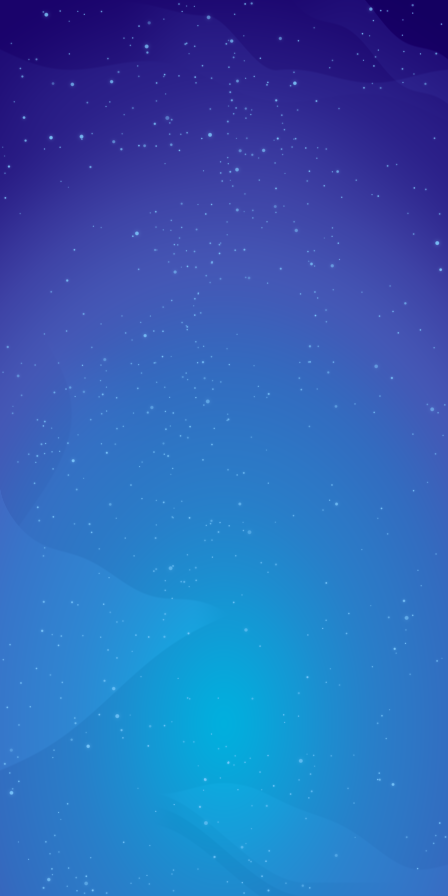
Give the GLSL for this background, as a Shadertoy shader.

```glsl
// Night sky fading from indigo to a cyan glow, with faint veils and scattered stars.

float hash(vec2 p) {
    vec3 q = fract(vec3(p.xyx) * 0.1031);
    q += dot(q, q.yzx + 33.33);
    return fract((q.x + q.y) * q.z);
}

float noise(vec2 p) {
    vec2 i = floor(p), f = fract(p);
    f = f * f * (3.0 - 2.0 * f);
    return mix(mix(hash(i), hash(i + vec2(1, 0)), f.x),
               mix(hash(i + vec2(0, 1)), hash(i + vec2(1, 1)), f.x), f.y);
}

// Elliptical glow around the lower centre; p.y runs downward from 0 to 2
vec3 skyColor(vec2 p) {
    float d = length((p - vec2(0.5, 1.615)) * vec2(1.0, 0.667));
    vec3 c = mix(vec3(0.00, 0.69, 0.87), vec3(0.10, 0.57, 0.82), smoothstep(-0.03, 0.25, d));
    c = mix(c, vec3(0.17, 0.48, 0.78), smoothstep(0.16, 0.40, d));
    c = mix(c, vec3(0.20, 0.42, 0.75), smoothstep(0.35, 0.56, d));
    c = mix(c, vec3(0.27, 0.34, 0.71), smoothstep(0.50, 0.70, d));
    c = mix(c, vec3(0.24, 0.25, 0.64), smoothstep(0.66, 0.84, d));
    c = mix(c, vec3(0.16, 0.11, 0.52), smoothstep(0.78, 0.98, d));
    return mix(c, vec3(0.10, 0.01, 0.42), smoothstep(0.92, 1.16, d));
}

// Soft-edged region between two heights
float band(float y, float top, float bottom) {
    float e = 0.003;
    return smoothstep(-e, e, y - top) * smoothstep(-e, e, bottom - y);
}

// Signed brightness of the translucent folds
float veils(vec2 p) {
    float x = p.x, y = p.y, v = 0.0;

    // Upper ribbons
    float ridge = 0.11 + 0.15 * x + 0.025 * sin(x * 13.0);
    v += 0.025 * band(y, ridge, ridge + 0.30) * (1.0 - smoothstep(0.0, 0.28, y - ridge));
    float crest = 0.02 + 0.15 * smoothstep(0.46, 0.62, x) + 0.015 * sin(x * 17.0);
    v += 0.030 * band(y, crest, ridge) * smoothstep(0.25, 0.45, x);
    float corner = 0.75 * (x - 0.80) + 0.018 * sin(x * 30.0);
    v -= 0.030 * band(y, -1.0, corner);
    v += 0.025 * band(y, corner, corner + 0.10) * smoothstep(0.62, 0.8, x);

    // Pointed fold reaching in from the left
    float upper = 1.08 + 0.293 * sqrt(clamp(x / 0.51, 0.0, 1.0)) + 0.012 * sin(x * 24.0);
    float lower = 1.72 - 0.68 * x + 0.02 * sin(x * 12.3);
    v += 0.028 * band(y, upper, lower) * (1.0 - smoothstep(0.42, 0.52, x));
    float shoulder = 0.06 + 0.10 * sin((y - 0.70) * 7.0);
    v += 0.012 * smoothstep(-0.003, 0.003, x - shoulder) * band(y, 0.72, upper)
       * (1.0 - smoothstep(0.0, 0.22, x - shoulder)) * smoothstep(0.72, 0.90, y);

    // Lower ribbons
    float swell = 1.77 + 0.20 * smoothstep(0.33, 0.68, x);
    float brim = 1.76 + 0.17 * smoothstep(0.55, 0.95, x) + 0.012 * sin(x * 22.0);
    v += 0.016 * band(y, brim, swell + 0.03) * smoothstep(0.33, 0.42, x);
    v -= 0.014 * band(y, swell, swell + 0.07) * smoothstep(0.33, 0.40, x)
       * (1.0 - smoothstep(0.70, 0.93, x));
    return v;
}

// Star likelihood: a winding stream plus loose patches
float starDensity(vec2 p) {
    float stream = 0.43 + 0.10 * sin(p.y * 5.0 + 0.3);
    float core = exp(-pow((p.x - stream) / 0.15, 2.0)) * (1.0 - smoothstep(0.75, 1.4, p.y));
    float left = exp(-pow((p.x - 0.14) / 0.14, 2.0)) * smoothstep(1.1, 1.5, p.y);
    return 0.25 + 1.3 * core + 0.5 * left + 0.9 * smoothstep(0.5, 0.8, noise(p * 7.0));
}

float stars(vec2 p) {
    float light = 0.0, pixel = 1.0 / iResolution.x;
    for (int i = 0; i < 3; i++) {
        float layer = float(i), cells = 14.0 * exp2(layer);
        vec2 id = floor(p * cells), seed = id + 71.0 * layer;
        vec2 jitter = 0.2 + 0.6 * vec2(hash(seed + 3.1), hash(seed + 17.7));
        vec2 center = (id + jitter) / cells;
        float present = step(hash(seed + 41.3), (0.19 - 0.045 * layer) * starDensity(center));
        float size = mix(0.6, 1.0, hash(seed + 59.9));
        float radius = 0.0048 * size / (1.0 + 0.65 * layer);
        float d = length(p - center);
        float disc = 1.0 - smoothstep(radius - pixel, radius + 0.6 * pixel, d);
        float halo = 0.25 * exp(-d * d / (radius * radius * 2.5));
        light += present * (disc + halo) * mix(0.3, 0.75, hash(seed + 83.2));
    }
    return min(light, 0.9);
}

void mainImage(out vec4 fragColor, in vec2 fragCoord) {
    vec2 uv = fragCoord / iResolution.xy;
    vec2 p = vec2(uv.x, 2.0 - 2.0 * uv.y);
    vec3 color = skyColor(p) + veils(p) * vec3(0.7, 1.2, 1.3);
    color = mix(color, vec3(0.50, 0.80, 1.00), stars(p));
    fragColor = vec4(clamp(color, 0.0, 1.0), 1.0);
}
```
